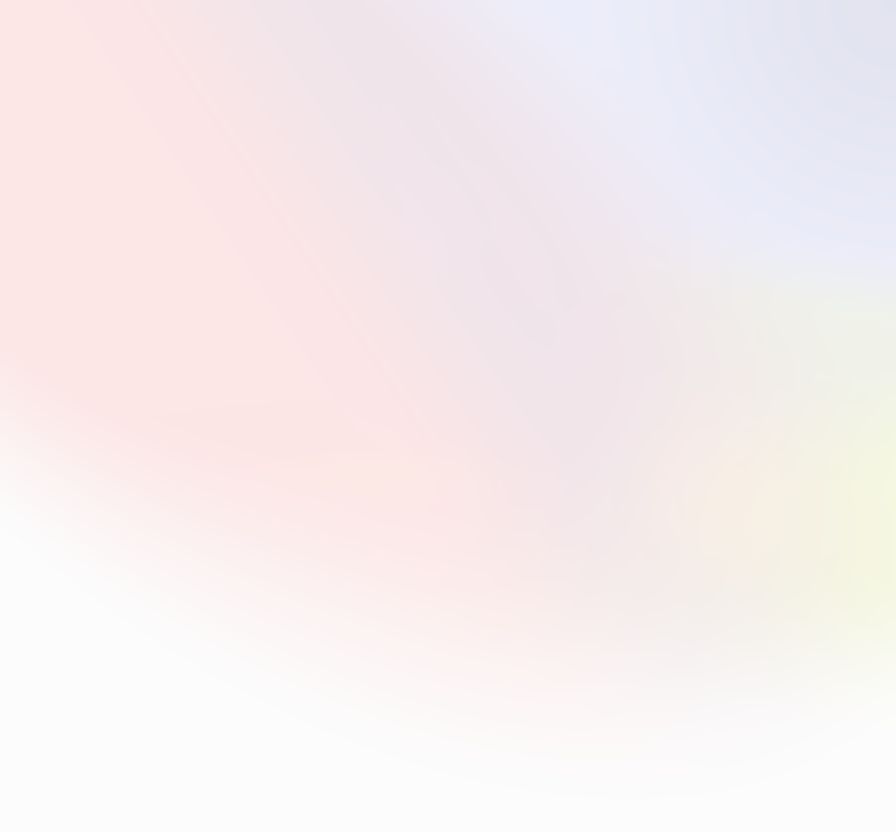
A WebGL 2 fragment shader for this background:

```glsl
#version 300 es
precision highp float;

uniform vec2 u_resolution;
out vec4 outColor;

#define VEIL_CENTER vec2(0.421, 0.719)
#define VEIL_AXIS vec2(0.788, -0.616)
#define VEIL_LENGTH 0.857
#define VEIL_RIM 1.03
#define STREAK_STRENGTH 0.010

const vec3 PAPER = vec3(0.988, 0.988, 0.988);
const vec3 CORAL = vec3(0.990, 0.900, 0.900);
const vec3 LILAC = vec3(0.943, 0.896, 0.920);
const vec3 PEACH = vec3(0.988, 0.928, 0.898);
const vec3 PERIWINKLE = vec3(0.927, 0.931, 0.980);
const vec3 SLATE = vec3(0.888, 0.892, 0.940);
const vec3 SAGE = vec3(0.941, 0.949, 0.914);
const vec3 LIME = vec3(0.962, 0.978, 0.876);

float hash(vec2 cell) {
    return fract(sin(dot(cell, vec2(127.1, 311.7))) * 4375.85);
}

float valueNoise(vec2 p) {
    vec2 cell = floor(p);
    vec2 f = fract(p);
    f = f * f * (3.0 - 2.0 * f);
    float low = mix(hash(cell), hash(cell + vec2(1, 0)), f.x);
    float high = mix(hash(cell + vec2(0, 1)), hash(cell + vec2(1, 1)), f.x);
    return mix(low, high, f.y);
}

float glow(vec2 p, vec2 center, vec2 size) {
    vec2 d = (p - center) / size;
    return exp(-dot(d, d));
}

// Cool sky in the upper right, sage and lime below it, paper elsewhere
vec3 backdrop(vec2 p) {
    vec3 sky = mix(SLATE, PERIWINKLE, smoothstep(0.0, 0.42, distance(p, vec2(1.08, 1.0))));
    float limeAmount = smoothstep(0.58, 0.40, p.y) * smoothstep(0.80, 1.04, p.x);
    vec3 field = mix(SAGE, LIME, limeAmount);
    vec3 wash = mix(field, sky, smoothstep(0.60, 0.72, p.y + 0.12 * (p.x - 1.0)));
    float cover = smoothstep(0.11, 0.33, p.y) * smoothstep(0.35, 0.95, p.x + 0.9 * (p.y - 0.3));
    return mix(PAPER, wash, cover);
}

// Opacity of the tilted egg-shaped veil, softer toward its far end
float veilOpacity(vec2 p) {
    vec2 d = p - VEIL_CENTER;
    float along = dot(d, VEIL_AXIS);
    float across = dot(d, vec2(VEIL_AXIS.y, -VEIL_AXIS.x));
    float halfLength = along < 0.0 ? 1.3 * VEIL_LENGTH : VEIL_LENGTH;
    float halfWidth = across < 0.0 ? 0.351 : 0.527;
    float radius = length(vec2(along / halfLength, across / halfWidth));
    float feather = mix(0.33, 0.60, smoothstep(-0.30, 0.35, along));
    float opacity = clamp((VEIL_RIM - radius) / feather, 0.0, 1.0);
    return mix(opacity, smoothstep(0.0, 1.0, opacity), 0.4);
}

vec3 veilColor(vec2 p) {
    float lilacAmount = smoothstep(0.62, 0.86, dot(p, vec2(0.83, 0.55)));
    vec3 color = mix(CORAL, LILAC, lilacAmount);
    color = mix(color, PEACH, 0.90 * glow(p, vec2(0.88, 0.39), vec2(0.12, 0.13)));
    return mix(color, PEACH, 0.45 * glow(p, vec2(0.45, 0.425), vec2(0.13, 0.03)));
}

// Faint diagonal brush marks
float streaks(vec2 p) {
    vec2 d = p - vec2(0.525, 0.73);
    vec2 q = vec2(dot(d, vec2(0.85, 0.53)), dot(d, vec2(0.53, -0.85)));
    float grain = valueNoise(q * vec2(75.0, 9.0) + 7.0) - 0.5;
    return grain * glow(q, vec2(0.0), vec2(0.055, 0.10));
}

void main() {
    vec2 p = gl_FragCoord.xy / u_resolution.y;
    vec3 color = mix(backdrop(p), veilColor(p), veilOpacity(p));
    color += STREAK_STRENGTH * streaks(p);
    outColor = vec4(color, 1.0);
}
```
